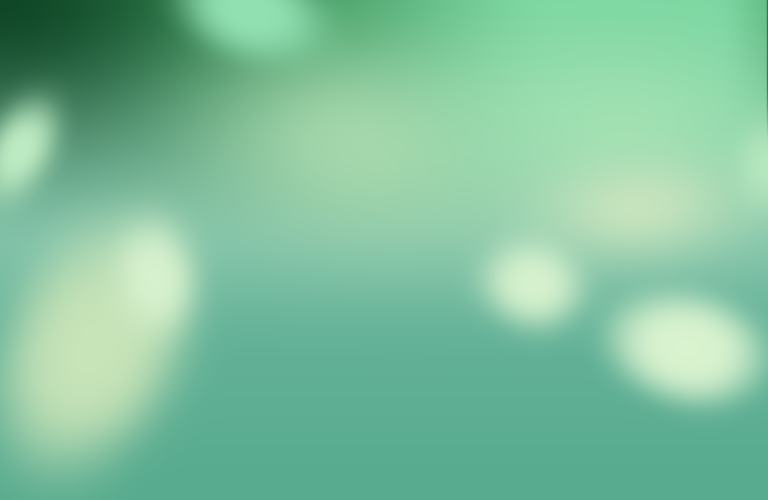
Give the GLSL for this background, as a WebGL 2 fragment shader.

```glsl
#version 300 es
precision highp float;
// Soft green backdrop: a teal-to-emerald gradient field under wide hazes
// and blurred light spots. Each light is a rotated ellipse with a smooth
// exponential falloff; gradient noise gently bends the outlines.

uniform vec2 u_resolution;
out vec4 fragColor;

const float ASPECT = 1.53;

vec2 hashGradient(vec2 cell) {
  float h = fract(sin(dot(cell, vec2(127.1, 311.7))) * 43758.5);
  float angle = 6.2832 * h;
  return vec2(cos(angle), sin(angle));
}

float gradientNoise(vec2 p) {
  vec2 i = floor(p), f = p - i;
  vec2 w = f * f * f * (f * (f * 6.0 - 15.0) + 10.0);
  vec2 e = vec2(1.0, 0.0);
  float a = dot(hashGradient(i), f);
  float b = dot(hashGradient(i + e.xy), f - e.xy);
  float c = dot(hashGradient(i + e.yx), f - e.yx);
  float d = dot(hashGradient(i + e.xx), f - e.xx);
  return mix(mix(a, b, w.x), mix(c, d, w.x), w.y);
}

// Light amount of a rotated ellipse; higher power gives a flatter core.
float glow(vec2 p, vec2 center, vec2 radii, float angle, float power) {
  float c = cos(angle), s = sin(angle);
  vec2 q = mat2(c, -s, s, c) * (p - center) / radii;
  return exp(-pow(length(q) + 1e-4, power));
}

vec3 backdrop(vec2 p) {
  // Teal floor rising to pale teal
  vec3 low = mix(vec3(0.345, 0.67, 0.56), vec3(0.38, 0.69, 0.59),
                 smoothstep(0.0, 0.32, p.y));
  low = mix(low, vec3(0.52, 0.77, 0.67), smoothstep(0.27, 0.58, p.y));

  // Upper band: forest on the left, mint on the right
  vec3 forest = vec3(0.06, 0.28, 0.15);
  vec3 emerald = vec3(0.25, 0.60, 0.38);
  vec3 mint = vec3(0.48, 0.84, 0.63);
  vec3 high = mix(forest, emerald, smoothstep(0.0, 0.72, p.x));
  high = mix(high, mint, smoothstep(0.55, 1.12, p.x));
  high = mix(high, emerald, 0.5 * smoothstep(1.42, 1.56, p.x));
  return mix(low, high, smoothstep(0.48, 1.0, p.y));
}

vec3 addHazes(vec3 color, vec2 p) {
  color = mix(color, vec3(0.67, 0.85, 0.68),
              0.9 * glow(p, vec2(0.71, 0.71), vec2(0.30, 0.19), -0.15, 2.0));
  color = mix(color, vec3(0.64, 0.89, 0.70),
              0.85 * glow(p, vec2(1.23, 0.76), vec2(0.36, 0.17), 0.0, 2.0));
  color = mix(color, vec3(0.80, 0.90, 0.75),
              0.9 * glow(p, vec2(1.27, 0.585), vec2(0.20, 0.105), 0.05, 2.0));
  return color;
}

vec3 addSpots(vec3 color, vec2 p) {
  vec3 cream = vec3(0.85, 0.95, 0.81);
  vec3 straw = vec3(0.78, 0.89, 0.72);
  vec3 mint = vec3(0.57, 0.88, 0.70);
  vec3 pale = vec3(0.74, 0.92, 0.76);

  // Upper edge and left edge
  color = mix(color, mint, glow(p, vec2(0.50, 0.975), vec2(0.145, 0.09), -0.35, 3.5));
  color = mix(color, pale, glow(p, vec2(0.04, 0.70), vec2(0.063, 0.105), -0.45, 2.8));

  // Large lower-left light with its bright upper core
  color = mix(color, straw, glow(p, vec2(0.185, 0.305), vec2(0.165, 0.25), -0.42, 3.6));
  color = mix(color, cream, 0.95 * glow(p, vec2(0.31, 0.445), vec2(0.075, 0.105), 0.05, 2.8));

  // Lower-right pair and right edge
  color = mix(color, cream, 0.96 * glow(p, vec2(1.06, 0.434), vec2(0.098, 0.085), -0.35, 3.0));
  color = mix(color, cream, glow(p, vec2(1.37, 0.303), vec2(0.152, 0.105), -0.25, 4.0));
  color = mix(color, pale, 0.85 * glow(p, vec2(1.53, 0.67), vec2(0.063, 0.09), 0.0, 2.4));
  return color;
}

void main() {
  vec2 p = gl_FragCoord.xy / u_resolution * vec2(ASPECT, 1.0);
  float bend = gradientNoise(p * 5.0);
  vec2 bent = p + 0.008 * vec2(bend, -bend);

  vec3 color = addSpots(addHazes(backdrop(p), p), bent);

  // Thin shaded rim at the upper right
  float rim = smoothstep(1.526, 1.53, p.x) * smoothstep(0.70, 0.85, p.y);
  color = mix(color, vec3(0.08, 0.33, 0.20), 0.8 * rim);

  fragColor = vec4(clamp(color, 0.0, 1.0), 1.0);
}
```
